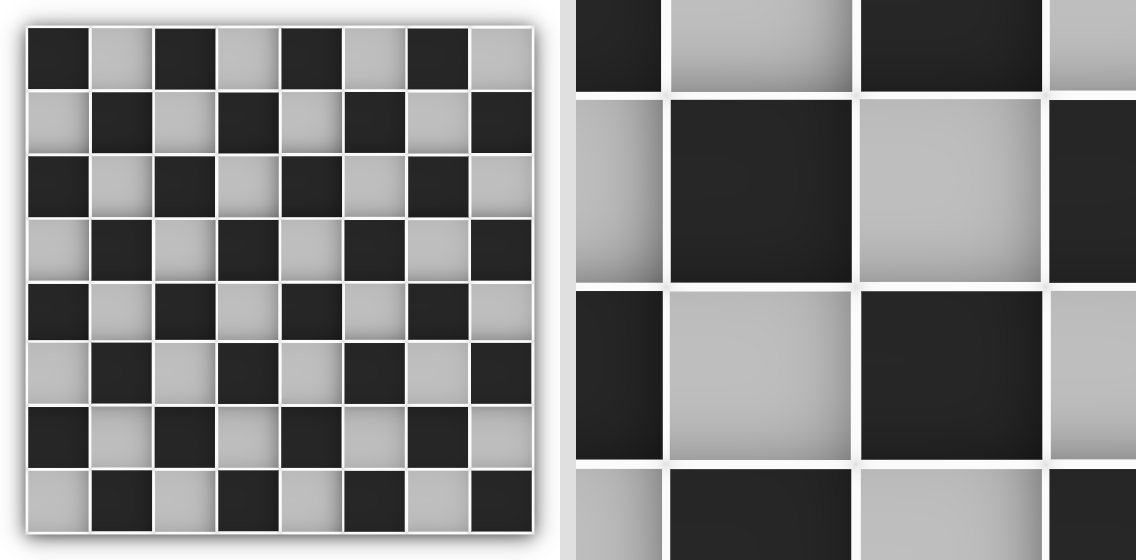
Left, the full canvas; right, a detail of the centre.
Reproduce this pattern procedurally as a Shadertoy shader.

```glsl
// Eight by eight checkerboard of shaded tiles with white grout and a soft drop shadow.

const float COUNT = 8.0;
const float SPAN = 0.9036;          // distance between the outer grout centres
const float GROUT = 0.0052;         // grout width
const float SHORT_ROW = 3.0;        // index from the bottom of the shorter row
const float SHORT_HEIGHT = 0.1055;
const float TALL_HEIGHT = (SPAN - SHORT_HEIGHT) / (COUNT - 1.0);
const float COLUMN_WIDTH = SPAN / COUNT;
const float JITTER = 0.0012;        // misplacement of single tiles
const float SHADE_REACH = 0.019;    // falloff of shading inside a tile
const float SHADOW_BLUR = 0.0105;
const float SHADOW_DROP = 0.004;
const float SHADOW_STRENGTH = 0.78;
const vec3 LIGHT_TILE = vec3(0.75);
const vec3 DARK_TILE = vec3(0.152);
const vec3 GROUT_COLOR = vec3(0.985);
const vec3 PAPER = vec3(1.0);

vec2 hash22(vec2 p) {
    vec3 q = fract(p.xyx * vec3(0.1031, 0.1030, 0.0973));
    q += dot(q, q.yzx + 33.33);
    return fract((q.xx + q.yz) * q.zy);
}

float boxDistance(vec2 p, vec2 halfSize) {
    vec2 d = abs(p) - halfSize;
    return length(max(d, 0.0)) + min(max(d.x, d.y), 0.0);
}

float coverage(float d, float pixel) {
    return clamp(0.5 - d / pixel, 0.0, 1.0);
}

// Continuous row coordinate, allowing for the shorter row.
float rowCoordinate(float y) {
    float start = SHORT_ROW * TALL_HEIGHT;
    return min(y, start) / TALL_HEIGHT
         + clamp((y - start) / SHORT_HEIGHT, 0.0, 1.0)
         + max(y - start - SHORT_HEIGHT, 0.0) / TALL_HEIGHT;
}

float rowBase(float row) {
    return row * TALL_HEIGHT - step(SHORT_ROW + 0.5, row) * (TALL_HEIGHT - SHORT_HEIGHT);
}

// Blurred square: a product of two soft edges.
float softSquare(vec2 p, float halfSize) {
    vec2 edge = 1.0 / (1.0 + exp((abs(p) - halfSize) / SHADOW_BLUR));
    return edge.x * edge.y;
}

// Darkening from the right, bottom and, in one row, top edge of a tile.
float tileShade(vec2 local, vec2 size, vec2 cell, float random) {
    float right = exp(-pow(max(size.x - local.x, 0.0) / SHADE_REACH, 1.3));
    float bottom = exp(-pow(max(local.y, 0.0) / SHADE_REACH, 1.3));
    float top = exp(-max(size.y - local.y, 0.0) / SHADE_REACH);
    float rightAmount = mix(0.24, 0.07, smoothstep(4.0, 6.0, cell.x));
    float bottomAmount = 0.09 + 0.12 * step(2.5, cell.y) * step(cell.y, 6.5);
    float topAmount = abs(cell.y - 1.0) < 0.5 ? 0.22 : 0.04;
    float variation = 0.8 + 0.4 * random;
    return (1.0 - rightAmount * variation * right)
         * (1.0 - bottomAmount * variation * bottom)
         * (1.0 - topAmount * top);
}

vec3 board(vec2 p, float pixel) {
    vec2 cell = clamp(floor(vec2(p.x / COLUMN_WIDTH, rowCoordinate(p.y))), 0.0, COUNT - 1.0);
    vec2 size = vec2(COLUMN_WIDTH, abs(cell.y - SHORT_ROW) < 0.5 ? SHORT_HEIGHT : TALL_HEIGHT);
    vec2 local = p - vec2(cell.x * COLUMN_WIDTH, rowBase(cell.y));
    vec2 random = hash22(cell + 7.0);

    // Grout, greyer where the lines cross
    vec2 toLine = min(abs(local), abs(size - local));
    vec3 grout = GROUT_COLOR * (1.0 - 0.11 * exp(-length(toLine) / 0.004));

    // Tile
    float isDark = mod(cell.x + cell.y, 2.0);
    vec3 tile = mix(LIGHT_TILE, DARK_TILE, isDark) * tileShade(local, size, cell, random.x);
    vec2 offset = (random - 0.5) * JITTER;
    float d = boxDistance(local - 0.5 * size - offset, 0.5 * (size - GROUT));
    return mix(grout, tile, coverage(d, pixel));
}

void mainImage(out vec4 fragColor, in vec2 fragCoord) {
    float scale = min(iResolution.x, iResolution.y);
    float pixel = 1.0 / scale;
    vec2 p = (fragCoord - 0.5 * iResolution.xy) / scale;
    float halfBoard = 0.5 * (SPAN + GROUT);

    // Paper and drop shadow
    float shadow = softSquare(p + vec2(0.0, SHADOW_DROP), halfBoard);
    vec3 color = PAPER * (1.0 - SHADOW_STRENGTH * shadow);

    // Board on top
    float d = boxDistance(p, vec2(halfBoard));
    color = mix(color, board(p + 0.5 * SPAN, pixel), coverage(d, pixel));
    fragColor = vec4(color, 1.0);
}
```
